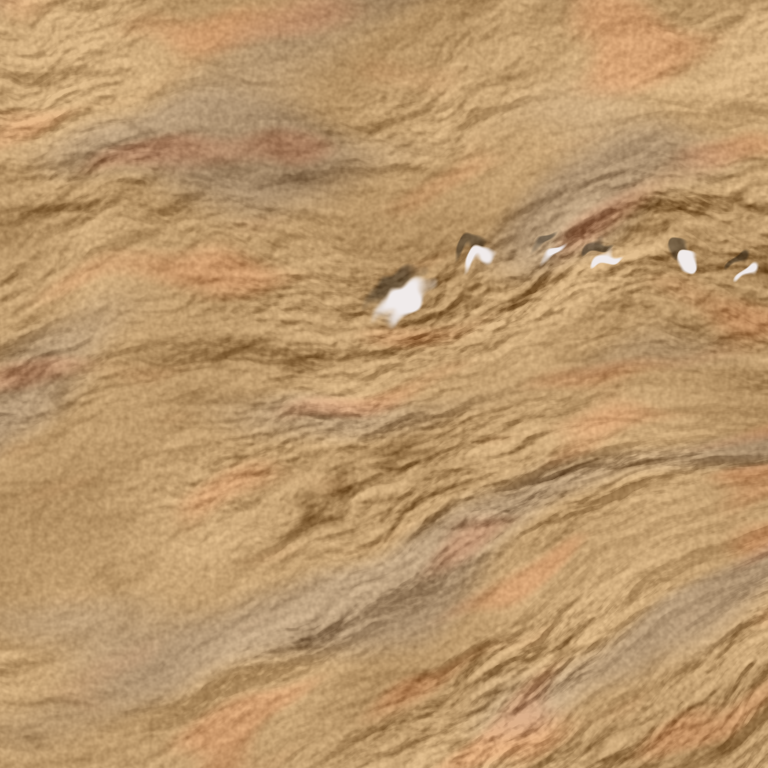
Give the GLSL for this texture, as a three.js fragment shader.

```glsl
// Arid mountain rock seen from above: tilted, folded strata in tan and ochre.
// Stretched gradient noise in bent layer coordinates gives a height field that
// is lit by finite differences, then creased, tinted, grained and dusted with snow.

#define TILT 0.24       // rise of the layers to the right
#define BEND 0.38       // extra steepness at the lower right
#define FOLD 0.075      // size of the large folds
#define RELIEF 0.085    // strength of the slope lighting
#define CREASE 0.15     // darkness of gullies
#define BROAD 0.13      // contrast of wide light and dark zones
#define STRIAE 0.055    // contrast of thin layer lines
#define GRAIN 0.075     // contrast of the fine grain
#define LIGHT_STEP vec2(0.0032, -0.0045)
#define SNOW_SPOTS 6

varying vec2 vUv;

const vec3 SAND = vec3(0.738, 0.598, 0.418);
const vec3 TONE_AXIS = vec3(1.0, 0.99, 0.92);
const vec3 GREY_SHIFT = vec3(-0.065, -0.035, 0.015);
const vec3 RED_SHIFT = vec3(0.035, -0.025, -0.025);
const vec3 SNOW = vec3(0.94, 0.92, 0.92);

vec2 hash2(vec2 p) {
  vec3 q = fract(p.xyx * vec3(0.1031, 0.1030, 0.0973));
  q += dot(q, q.yzx + 33.33);
  return fract((q.xx + q.yz) * q.zy);
}

float cornerSlope(vec2 cell, vec2 corner, vec2 f) {
  float angle = 6.2832 * hash2(cell + corner + 200.0).x;
  return dot(vec2(cos(angle), sin(angle)), f - corner);
}

float gradientNoise(vec2 p) {
  vec2 c = floor(p), f = p - c;
  vec2 u = f * f * f * (f * (f * 6.0 - 15.0) + 10.0);
  vec2 e = vec2(0.0, 1.0);
  return mix(mix(cornerSlope(c, e.xx, f), cornerSlope(c, e.yx, f), u.x),
             mix(cornerSlope(c, e.xy, f), cornerSlope(c, e.yy, f), u.x), u.y);
}

// x runs along the layers, y across them
vec2 strata(vec2 p) {
  float steep = 1.0 - smoothstep(0.1, 0.6, p.y);
  float across = p.y - TILT * p.x - BEND * p.x * p.x * steep;
  across += FOLD * gradientNoise(p * 3.0 + 7.0);
  across += 0.22 * FOLD * gradientNoise(p * 11.0);
  return vec2(p.x + 0.3 * p.y, across);
}

float height(vec2 p) {
  vec2 q = strata(p) * vec2(3.5, 10.0);
  float sum = 0.0, amp = 0.5;
  for (int i = 0; i < 5; i++) {
    float n = gradientNoise(q);
    sum += amp * mix(n, 0.45 - abs(n) * 1.6, 0.45);
    q = q * vec2(2.2, 1.95) + 19.7;
    amp *= 0.54;
  }
  return sum;
}

// Dashes of shadow where a zero line of the noise crosses a patchy mask
float gullies(vec2 s) {
  float line = abs(gradientNoise(s * vec2(9.0, 25.0) + 41.0));
  float patches = smoothstep(0.02, 0.3, gradientNoise(s * vec2(7.0, 15.0) + 63.0));
  return (1.0 - smoothstep(0.02, 0.19, line)) * patches;
}

// Ragged spots strung along the scarp, largest first
float snowCover(vec2 p) {
  float cover = 0.0;
  vec2 ragged = 0.02 * vec2(gradientNoise(p * 38.0), gradientNoise(p * 38.0 + 50.0));
  for (int i = 0; i < SNOW_SPOTS; i++) {
    float k = float(i);
    vec2 jitter = hash2(vec2(k, 5.0)) - 0.5;
    vec2 center = vec2(0.535 + 0.088 * k, 0.595 + 0.065 * min(k, 1.0)) + jitter * 0.03;
    float size = mix(0.011, 0.027, exp(-1.5 * k));
    vec2 d = p - center + ragged;
    d.y -= 0.5 * d.x;
    float edge = length(d * vec2(0.7, 1.35)) / size;
    cover = max(cover, 1.0 - smoothstep(0.55, 1.15, edge));
  }
  return cover;
}

void main() {
  vec2 p = vUv;
  vec2 s = strata(p);

  // Rugged bands between smoother slopes
  float scarp = exp(-pow((s.y - 0.46) / 0.06, 2.0));
  float zone = smoothstep(-0.3, 0.35, gradientNoise(s * vec2(2.2, 5.5) + 13.0));
  float rough = clamp(0.25 + 0.75 * zone + 0.4 * scarp, 0.0, 1.25);

  // Slope lighting, with shadows deeper than highlights
  float slope = (height(p + LIGHT_STEP) - height(p)) / length(LIGHT_STEP) * -0.16;
  slope = slope < 0.0 ? max(slope * 1.15, -2.2) : slope / (1.0 + 0.5 * slope);
  float tone = 0.022 + RELIEF * rough * slope - CREASE * rough * gullies(s);

  // Wide zones, thin layers and grain
  tone += BROAD * gradientNoise(s * vec2(2.0, 5.0) + 31.0);
  tone += 0.5 * BROAD * gradientNoise(p * 6.0 + 80.0) - 0.025 * scarp;
  tone += STRIAE * (0.4 + zone) * gradientNoise(s * vec2(14.0, 95.0));
  tone += GRAIN * gradientNoise(p * 125.0) + 0.6 * GRAIN * gradientNoise(p * 210.0 + 9.0);
  vec3 color = SAND + TONE_AXIS * clamp(tone, -0.36, 0.15);

  // Grey and rusty layers
  color += GREY_SHIFT * smoothstep(0.05, 0.4, gradientNoise(s * vec2(2.6, 6.0) + 97.0));
  color += RED_SHIFT * smoothstep(0.1, 0.45, gradientNoise(s * vec2(5.0, 13.0) + 55.0));

  // Snow with a shadow at its upper left
  float snow = snowCover(p);
  color *= 1.0 - 0.4 * snowCover(p + vec2(0.012, -0.016)) * (1.0 - snow);
  gl_FragColor = vec4(mix(color, SNOW, snow), 1.0);
}
```
